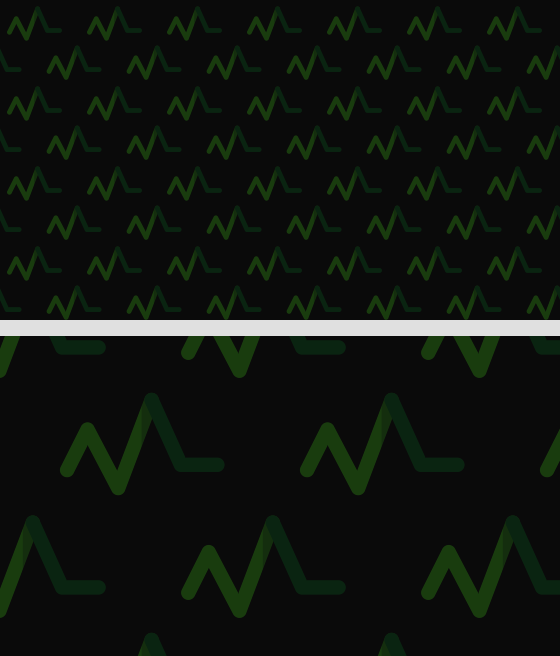
Top, the full canvas; bottom, a detail of the centre.
A Shadertoy shader for this pattern:

```glsl
// Staggered rows of dark green zigzag pulse strokes on near-black.
// Each pulse is a chain of round-capped segments, repeated on two offset
// lattices of 7 x 4 whole cells, so the canvas tiles on every side.

#define REPEATS vec2(7.0, 4.0)
#define FIRST_CENTER vec2(0.431, 0.704)
#define STAGGER vec2(0.495, -0.489)
#define STROKE_RADIUS 0.030
#define FOLD_X -0.003
#define GROUND vec3(0.039, 0.039, 0.039)
#define LEAF vec3(0.098, 0.235, 0.055)
#define FOLD_SHADE vec3(0.078, 0.182, 0.053)
#define PINE vec3(0.038, 0.140, 0.066)

// Distance from p to the segment a-b
float segment(vec2 p, vec2 a, vec2 b) {
    vec2 ap = p - a, ab = b - a;
    return length(ap - ab * clamp(dot(ap, ab) / dot(ab, ab), 0.0, 1.0));
}

// Antialiased fill of a round-capped stroke
float stroke(float dist, float pixel) {
    return 1.0 - smoothstep(-0.5 * pixel, 0.5 * pixel, dist - STROKE_RADIUS);
}

// Paints one pulse, centred on the origin, over the given colour
vec3 paintPulse(vec3 color, vec2 p, float pixel) {
    vec2 start = vec2(-0.313, -0.107);
    vec2 lowPeak = vec2(-0.228, 0.062);
    vec2 valley = vec2(-0.100, -0.182);
    vec2 highPeak = vec2(0.039, 0.185);
    vec2 foot = vec2(0.161, -0.085);
    vec2 tail = vec2(0.313, -0.085);

    // Left half, shaded past the fold on its last rise
    float rise = min(segment(p, start, lowPeak), segment(p, lowPeak, valley));
    rise = min(rise, segment(p, valley, highPeak));
    float onFold = smoothstep(-0.5 * pixel, 0.5 * pixel, p.x - FOLD_X)
                 * step(-0.1, p.y);
    color = mix(color, mix(LEAF, FOLD_SHADE, onFold), stroke(rise, pixel));

    // Right half lies on top
    float fall = min(segment(p, highPeak, foot), segment(p, foot, tail));
    return mix(color, PINE, stroke(fall, pixel));
}

void mainImage(out vec4 fragColor, in vec2 fragCoord) {
    vec2 cell = fragCoord / iResolution.xy * REPEATS;
    float pixel = 1.2 * REPEATS.x / iResolution.x;

    // Even rows, then the staggered rows between them
    vec3 color = GROUND;
    for (int i = 0; i < 2; i++) {
        vec2 center = FIRST_CENTER + float(i) * STAGGER;
        vec2 local = fract(cell - center + 0.5) - 0.5;
        color = paintPulse(color, local, pixel);
    }
    fragColor = vec4(color, 1.0);
}
```
